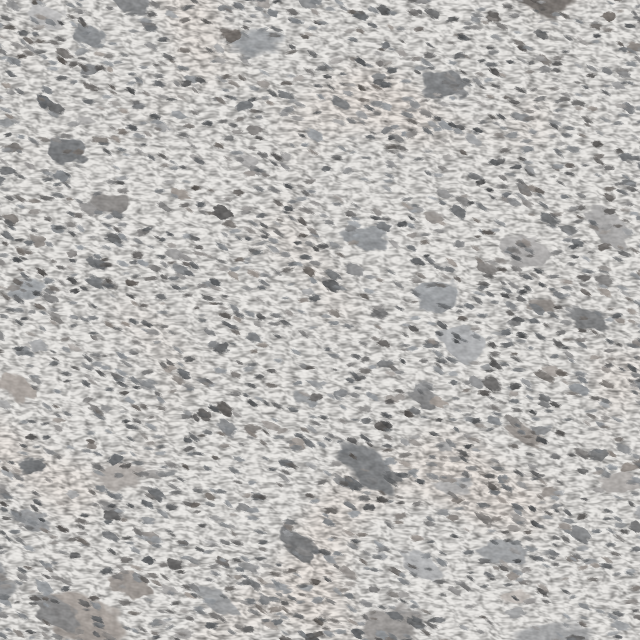
Reproduce this texture procedurally as a Shadertoy shader.

```glsl
// Pale ground stone: a light matrix of streaky gradient noise, overlaid with
// four layers of scattered grains, from fine dark flecks to large pebbles.
// Each grain is a tilted, roughened superellipse placed in a jittered cell.

const float MATRIX_TONE = 0.795;
const float MATRIX_CONTRAST = 0.36;
const float MATRIX_MAX = 0.91;
const vec2 STREAK_FREQ = vec2(62.0, 135.0);
const vec3 MATRIX_TINT = vec3(1.008, 1.0, 0.986);
const vec3 COOL_TINT = vec3(0.975, 1.0, 1.025);
const vec3 WARM_TINT = vec3(1.045, 0.995, 0.955);
const float BED_SLOPE = 0.10;      // grains dip gently to the right
const float GRAIN_TILT = -0.12;
const float TILT_SPREAD = 0.9;
const float ROUGHNESS = 0.55;
const float EDGE_SOFTNESS = 0.0015;

vec3 hash3(vec2 p) {
    vec3 h = fract(p.xyx * vec3(0.1031, 0.1030, 0.0973));
    h += dot(h, h.yxz + 33.33);
    return fract((h.xxy + h.yzz) * h.zyx);
}

vec2 gradientAt(vec2 cell) {
    float angle = 6.2832 * hash3(cell + 71.0).x;
    return vec2(cos(angle), sin(angle));
}

float gradientNoise(vec2 p) {
    vec2 i = floor(p), f = fract(p);
    vec2 u = f * f * f * (f * (f * 6.0 - 15.0) + 10.0);
    vec2 e = vec2(1.0, 0.0);
    float a = dot(gradientAt(i), f);
    float b = dot(gradientAt(i + e.xy), f - e.xy);
    float c = dot(gradientAt(i + e.yx), f - e.yx);
    float d = dot(gradientAt(i + e.xx), f - e.xx);
    return mix(mix(a, b, u.x), mix(c, d, u.x), u.y);
}

vec2 rotate(vec2 p, float angle) {
    float c = cos(angle), s = sin(angle);
    return vec2(c * p.x + s * p.y, c * p.y - s * p.x);
}

// Streaky light cement with broad warm stains
vec3 matrixColor(vec2 p) {
    vec2 q = p * STREAK_FREQ;
    q += 0.5 * gradientNoise(p * 40.0);
    float streaks = gradientNoise(q) + 0.65 * gradientNoise(q * 2.1 + 17.0);
    float stain = gradientNoise(p * 5.0 + 3.0);
    float tone = MATRIX_TONE + MATRIX_CONTRAST * streaks + 0.05 * stain;
    float over = max(tone - 0.84, 0.0);
    tone = min(tone, 0.84) + (MATRIX_MAX - 0.84) * (1.0 - exp(-over / 0.07));
    return tone * mix(MATRIX_TINT, WARM_TINT, 0.5 * smoothstep(0.1, 0.5, -stain));
}

// Blend one layer of grains over the colour
void scatterGrains(inout vec3 color, vec2 p, vec2 cells, vec2 axes,
                   float density, vec2 toneRange, float softness, float seed) {
    vec2 home = floor(p * cells);
    float edge = max(softness, 0.75 / iResolution.y);
    for (int j = -1; j <= 1; j++)
    for (int i = -1; i <= 1; i++) {
        vec2 cell = home + vec2(i, j);
        vec3 place = hash3(cell + seed);
        vec3 form = hash3(cell + seed + 37.0);
        vec3 look = hash3(cell + seed + 83.0);
        vec2 center = (cell + 0.1 + 0.8 * place.xy) / cells;
        float crowding = 1.0 + 0.9 * gradientNoise(center * 6.0 + seed);
        if (place.z > density * crowding) continue;

        // Shape: varied size, aspect, tilt and squareness
        vec2 radii = axes * mix(0.5, 1.0, form.x) * vec2(1.0, mix(0.75, 1.2, form.y));
        vec2 q = rotate(p - center, GRAIN_TILT + TILT_SPREAD * (form.z - 0.5)) / radii;
        if (dot(q, q) > 6.0) continue;
        float power = mix(1.7, 3.0, look.z);
        vec2 w = pow(abs(q) + 0.001, vec2(power));
        float reach = pow(w.x + w.y, 1.0 / power);
        reach += ROUGHNESS * gradientNoise(q * 1.2 + cell * 5.3)
               + 0.16 * gradientNoise(q * 3.5 + cell * 3.7);
        float cover = 1.0 - smoothstep(-edge, edge, (reach - 1.0) * radii.y);

        // Surface: mottled tone, slightly darker towards the lower rim
        float tone = mix(toneRange.x, toneRange.y, look.x);
        tone += 0.025 * clamp(q.y, -1.0, 1.0);
        tone += 0.09 * gradientNoise(p * vec2(75.0, 110.0) + seed);
        vec3 tint = mix(COOL_TINT, WARM_TINT, look.y * look.y);
        color = mix(color, tone * tint, cover * mix(0.8, 0.98, form.y));
    }
}

void mainImage(out vec4 fragColor, in vec2 fragCoord) {
    vec2 p = fragCoord / iResolution.y;
    p.y += BED_SLOPE * p.x;
    vec2 warped = p + 0.002 * vec2(gradientNoise(p * 55.0), gradientNoise(p * 55.0 + 29.0));

    vec3 color = matrixColor(p);
    // Large stones, pebbles, small chips, fine flecks
    scatterGrains(color, warped, vec2(3.0, 4.0), vec2(0.078, 0.038), 0.42,
                  vec2(0.42, 0.62), 0.004, 11.0);
    scatterGrains(color, warped, vec2(8.0, 12.0), vec2(0.040, 0.022), 0.42,
                  vec2(0.43, 0.73), 0.0022, 131.0);
    scatterGrains(color, warped, vec2(24.0, 36.0), vec2(0.015, 0.0085), 0.30,
                  vec2(0.36, 0.66), EDGE_SOFTNESS, 257.0);
    scatterGrains(color, warped, vec2(50.0, 92.0), vec2(0.0095, 0.0042), 0.40,
                  vec2(0.32, 0.62), EDGE_SOFTNESS, 389.0);

    // Fine surface grain
    color += 0.05 * gradientNoise(p * vec2(170.0, 260.0) + 7.0);
    fragColor = vec4(clamp(color, 0.0, 1.0), 1.0);
}
```
